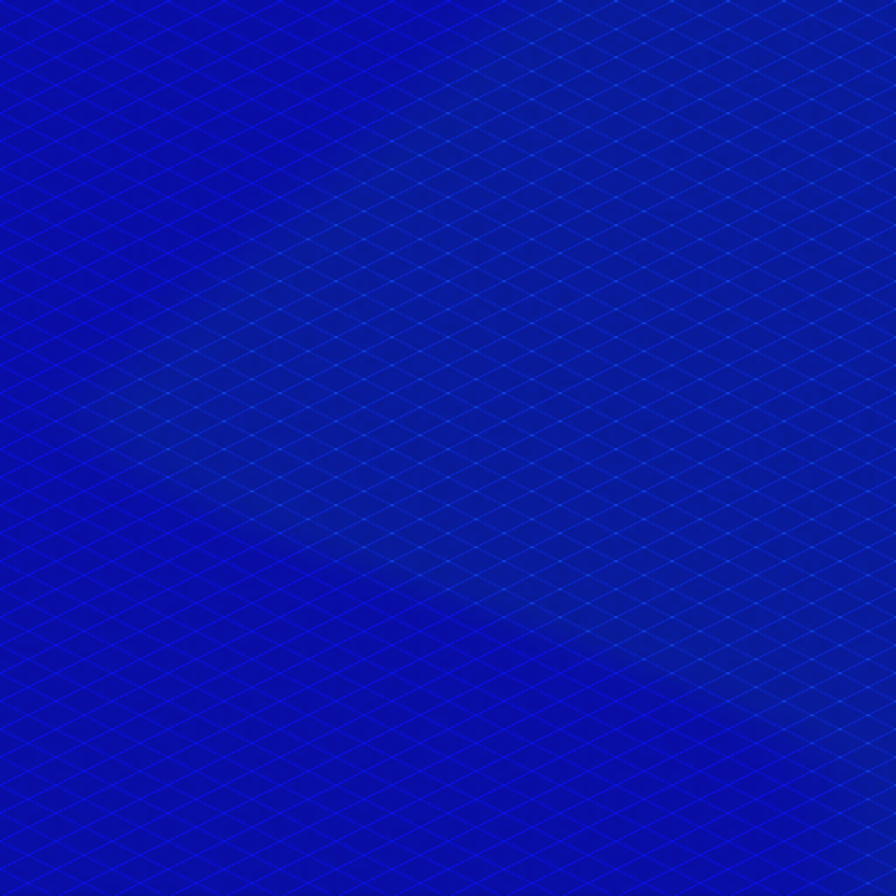
Give the GLSL for this pattern, as a three.js fragment shader.

```glsl
varying vec2 vUv;

float hash(vec2 p) {
  vec3 q = fract(vec3(p.xyx) * 0.1031);
  q += dot(q, q.yzx + 33.33);
  return fract((q.x + q.y) * q.z);
}

// Distance to the nearest integer
float toLine(float t) {
  return abs(fract(t + 0.5) - 0.5);
}

// Soft stroke, t in lattice steps, width in canvas units
float stroke(float t, float halfWidth) {
  float d = toLine(t) / length(vec2(16.0, 32.0));
  return 1.0 - smoothstep(halfWidth - 0.0007, halfWidth + 0.0007, d);
}

// Cool wedge opening to the right
float coolWedge(vec2 uv) {
  float above = max(uv.y - 0.55, 0.0);
  float below = max(0.55 - uv.y, 0.0);
  float edge = 0.09 + 1.08 * above + 0.85 * smoothstep(0.0, 0.45, below);
  return smoothstep(-0.08, 0.08, uv.x - edge);
}

void main() {
  // Diamond lattice: 16 across, 32 down
  vec2 p = vUv * vec2(16.0, 32.0) + vec2(0.0, 0.045);
  float rise = p.y - p.x;
  float fall = p.y + p.x;
  float cool = coolWedge(vUv);

  // Ground with faint mottling
  vec3 color = mix(vec3(0.036, 0.053, 0.65), vec3(0.036, 0.105, 0.61), cool);
  color *= 0.98 + 0.04 * hash(floor(p * vec2(8.0, 4.0)));

  // Beaded rising lines
  float beads = 0.5 + 0.5 * cos(p.x * 75.398);
  float riseLine = stroke(rise, 0.001) * mix(0.4, 0.95, beads);

  // Falling lines, dotted and thicker around their midpoints
  float middle = 1.0 - smoothstep(0.15, 0.3, toLine(p.x * 2.0 + 0.5));
  float fallLine = stroke(fall, 0.001) * mix(0.35, 0.6, beads);
  fallLine = max(fallLine, stroke(fall, 0.0019) * middle * beads * 0.5);

  vec3 lineColor = mix(vec3(0.04, 0.06, 0.93), vec3(0.04, 0.15, 0.83), cool);
  color = mix(color, lineColor, max(riseLine, fallLine));

  // Glints on the crossings
  float glint = stroke(rise, 0.0016) * stroke(fall, 0.0016);
  color += glint * mix(vec3(0.0, 0.01, 0.05), vec3(0.01, 0.1, 0.08), cool);

  // Dim lower rim
  color *= mix(0.92, 1.0, smoothstep(0.0, 0.006, vUv.y));

  gl_FragColor = vec4(color, 1.0);
}
```
